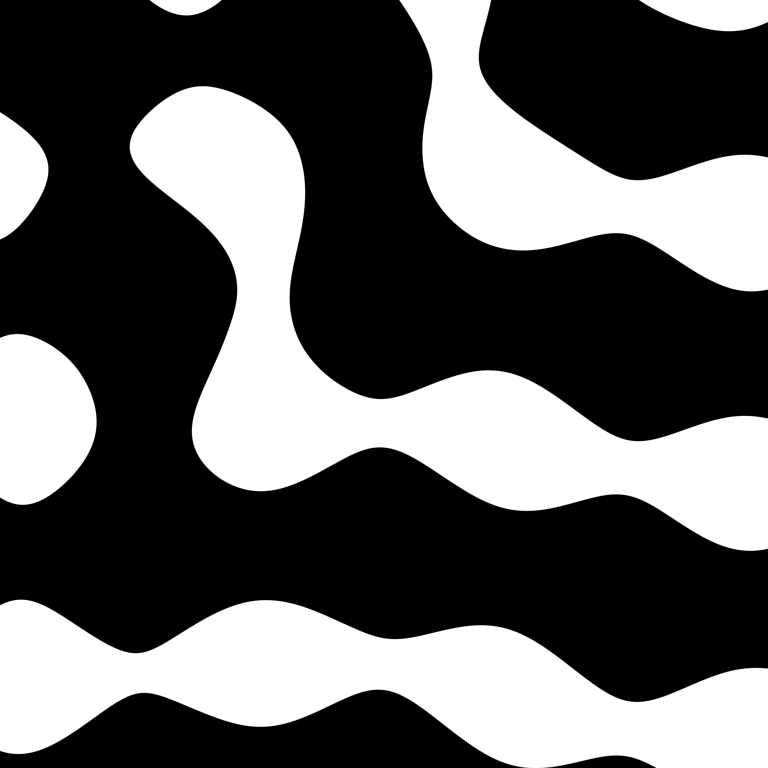
Reproduce this pattern procedurally as a three.js fragment shader.

```glsl
varying vec2 vUv;

const vec3 GROUND_COLOR = vec3(0.0);
const vec3 BAND_COLOR = vec3(1.0);
const float TAU = 6.2831853;
const vec2 SPACING = vec2(0.315, 0.34);      // distance between swellings
const vec2 FIRST_SWELL = vec2(0.03, 0.206);  // measured from the top left
const float THRESHOLD = 0.5;                 // higher makes thinner bands
const float EDGE = 0.001;                    // half width of the soft edge
const float GRADIENT_STEP = 0.001;

// Diagonal seam along which the bands turn from level to upright
const vec2 SEAM_NORMAL = vec2(0.823, 0.569);
const float SEAM_OFFSET = 0.512;
const float SEAM_WIDTH = 0.13;
const float SEAM_STRENGTH = 0.57;
const float LEVEL_LEFT = 0.04;
const float LEVEL_RIGHT = 0.4;

// Bends the grid of swellings
const float LEAN = 0.1;
const float SAG = 0.085;
const float ARCH = 0.015;
const float TOP_DROP = 0.06;

vec2 bend(vec2 p) {
  float lean = -LEAN * (1.0 - smoothstep(0.1, 0.52, p.y + 0.35 * p.x));
  float sag = SAG * smoothstep(0.45, 1.0, p.x);
  float arch = -ARCH * (1.0 - cos(TAU * p.x / 0.8)) * smoothstep(0.65, 0.9, p.y);
  float drop = TOP_DROP * (1.0 - p.x) * (1.0 - smoothstep(0.0, 0.2, p.y));
  return vec2(lean, sag + arch + drop);
}

// Positive favours level bands, negative favours upright ones
float levelness(vec2 p) {
  float d = dot(p, SEAM_NORMAL) - SEAM_OFFSET;
  float base = mix(LEVEL_LEFT, LEVEL_RIGHT, smoothstep(-0.15, 0.25, d));
  float fade = 1.0 - smoothstep(0.4, 0.72, p.y);
  float seam = exp(-d * d / (SEAM_WIDTH * SEAM_WIDTH));
  return base - SEAM_STRENGTH * seam * fade;
}

// Two crossing waves, positive inside the bands
float bandField(vec2 p) {
  vec2 wave = cos(TAU * (p - FIRST_SWELL - bend(p)) / SPACING);
  float level = levelness(p);
  return (1.0 - level) * wave.x + (1.0 + level) * wave.y - THRESHOLD;
}

void main() {
  vec2 p = vec2(vUv.x, 1.0 - vUv.y);
  float field = bandField(p);

  // Divide by the slope for an edge of even width
  vec2 h = vec2(GRADIENT_STEP, 0.0);
  vec2 slope = vec2(bandField(p + h.xy) - bandField(p - h.xy),
                    bandField(p + h.yx) - bandField(p - h.yx)) / (2.0 * GRADIENT_STEP);
  float distanceToEdge = field / max(length(slope), 0.5);

  float band = smoothstep(-EDGE, EDGE, distanceToEdge);
  gl_FragColor = vec4(mix(GROUND_COLOR, BAND_COLOR, band), 1.0);
}
```
